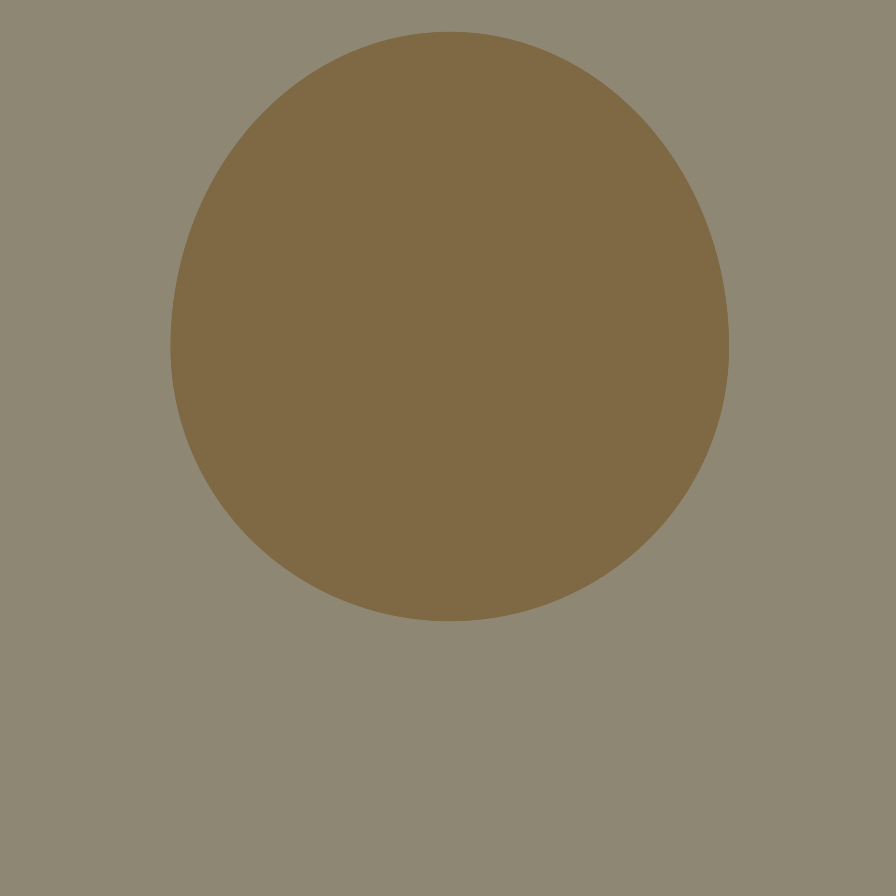
Reproduce this background procedurally as a Shadertoy shader.

```glsl
// Draws a flat brown egg-shaped disc on a plain grey-olive ground.

#define GROUND_COLOR vec3(0.557, 0.529, 0.451)
#define EGG_COLOR    vec3(0.496, 0.413, 0.267)
#define EGG_CENTER   vec2(0.502, 0.6126)
#define HALF_WIDTH   0.3118
#define TOP_HEIGHT   0.352
#define BASE_HEIGHT  0.306
#define EDGE_PIXELS  1.0

// Approximate signed distance to an ellipse, negative inside
float ellipseDistance(vec2 p, vec2 radii) {
    float k = length(p / radii);
    float slope = length(p / (radii * radii));
    return k * (k - 1.0) / max(slope, 1e-4);
}

// Two half ellipses joined at their widest line
float eggDistance(vec2 p) {
    float height = p.y > 0.0 ? TOP_HEIGHT : BASE_HEIGHT;
    return ellipseDistance(p, vec2(HALF_WIDTH, height));
}

void mainImage(out vec4 fragColor, in vec2 fragCoord) {
    // Canvas units: height is 1, x is centred on 0.5
    float pixel = 1.0 / iResolution.y;
    vec2 uv = (fragCoord - 0.5 * iResolution.xy) * pixel + 0.5;

    // Smooth coverage of the egg over the ground
    float edge = 0.5 * EDGE_PIXELS * pixel;
    float coverage = 1.0 - smoothstep(-edge, edge, eggDistance(uv - EGG_CENTER));

    fragColor = vec4(mix(GROUND_COLOR, EGG_COLOR, coverage), 1.0);
}
```
